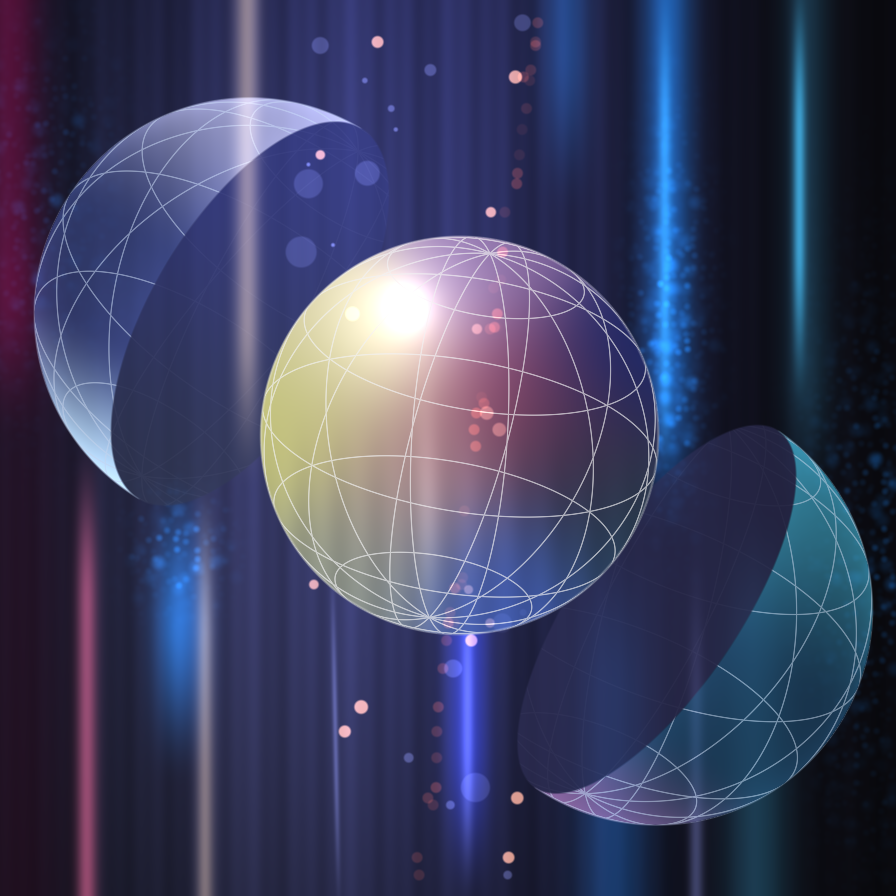
Give the GLSL for this background, as a three.js fragment shader.

```glsl
// Wireframe glass globe between two open half shells over vertical light streaks and bokeh.
varying vec2 vUv;

const float PI = 3.14159;
const float GLOBE_R = .2225;
const float SHELL_R = .241;
const float LINE_W = .0013;
const float EDGE = .0015;
const vec2 GLOBE_C = vec2(.513, .514);
const vec2 LEFT_C = vec2(.279, .65);
const vec2 RIGHT_C = vec2(.733, .32);
const vec3 NIGHT = vec3(.035, .035, .05);
const vec3 INDIGO = vec3(.15, .165, .37);
const vec3 AZURE = vec3(.07, .38, .7);
const vec3 CYAN = vec3(.17, .52, .66);
const vec3 CREAM = vec3(.5, .42, .33);
const vec3 ROSE = vec3(.48, .2, .28);
const vec3 LILAC = vec3(.5, .53, .8);
const vec3 PEACH = vec3(.75, .5, .36);

float hash(float n) { return fract(sin(n * 12.9898) * 43758.5); }
vec2 hash2(vec2 c) { return fract(sin(c * mat2(127.1, 311.7, 269.5, 183.3)) * 43758.5); }
float glow(vec2 p, vec2 c, vec2 size) { vec2 d = (p - c) / size; return exp(-dot(d, d)); }
float disc(float d) { return 1. - smoothstep(-EDGE, EDGE, d); }

// Vertical light band between two heights
float streak(float x, float w, float low, float high) {
  float d = (vUv.x - x) / w;
  return exp(-d * d) * smoothstep(low - .1, low + .1, vUv.y) * (1. - smoothstep(high - .1, high + .1, vUv.y));
}

// Cellular sparkle: one soft speck per cell
float specks(vec2 p) {
  float s = 0.;
  for (int k = 0; k < 9; k++) {
    vec2 c = floor(p) + vec2(mod(float(k), 3.), floor(float(k) / 3.)) - 1.;
    vec2 h = hash2(c);
    s += h.x * h.y * (1. - smoothstep(.05, .55, length(c + h - p)));
  }
  return s;
}

// Line where a plane cuts the unit sphere
float slice(vec3 n, vec3 m, float offset, float r) {
  vec2 grad = m.xy - m.z * n.xy / n.z;
  float d = abs(dot(n, m) - offset) * r / max(length(grad), .001);
  return 1. - smoothstep(.0002, LINE_W, d);
}

// Meridians and parallels on both faces
float grid(vec2 q, vec3 axis, float r) {
  float z = sqrt(max(1. - dot(q, q), .0001)), ink = 0.;
  vec3 u = normalize(cross(axis, vec3(0., 0., 1.))), v = cross(axis, u);
  for (int face = 0; face < 2; face++) {
    vec3 n = vec3(q, face == 0 ? z : -z);
    for (int i = 0; i < 6; i++) {
      float a = PI * (float(i) + .5) / 6.;
      ink = max(ink, slice(n, cos(a) * u + sin(a) * v, 0., r));
      if (i < 5) ink = max(ink, slice(n, axis, sin(float(i - 2) * PI / 6.), r));
    }
  }
  return ink;
}

// Half shell with an elliptical mouth, tinted along its rim
vec3 shell(vec3 col, vec2 q, vec2 rim, float mouth, vec3 axis, vec3 inner, vec3 tip, vec3 body, vec3 crown) {
  float a = dot(q, rim), b = dot(q, vec2(rim.y, -rim.x)), up = a * sign(rim.y);
  float e = length(vec2(a, b / mouth)), r = length(q);
  float d = (e - 1.) * e / max(length(vec2(a, b / mouth / mouth)), .001) * SHELL_R;
  float opening = disc(d), ink = grid(q, axis, SHELL_R);
  float cap = disc((r - 1.) * SHELL_R) * smoothstep(-.01, .01, b) * (1. - opening);
  vec3 tint = mix(body, crown, smoothstep(0., .8, up));
  tint = mix(tint, tip, smoothstep(.4, 1., -up));
  tint *= .68 + .32 * exp(-max(d, 0.) * 14.) + .22 * pow(min(r, 1.), 12.);
  col = mix(col, inner + .03 * ink, opening * .62);
  return mix(col, mix(tint, vec3(.85, .92, 1.), ink * .55) + col * .2, cap * .85);
}

vec3 backdrop(vec2 p) {
  vec3 col = NIGHT + INDIGO * glow(p, vec2(.42, .75), vec2(.31, .9));
  col += vec3(.07, .07, .08) * glow(p, vec2(.3, .3), vec2(.22, .6));
  col *= 1. + .07 * (sin(p.x * 47. + 2.) + sin(p.x * 113. + 1.3) + .6 * sin(p.x * 293.));
  col += vec3(.25, 0., .1) * (streak(.01, .035, .6, 1.2) + .25 * streak(.02, .06, -.2, .7));
  col += ROSE * streak(.097, .011, -.2, .42) + CREAM * .7 * streak(.229, .009, -.2, .38);
  col += AZURE * (.85 * streak(.2, .026, .22, .39) + .4 * streak(.632, .025, .85, 1.2));
  col += vec3(.08, .12, .5) * streak(.522, .022, .08, .5);
  col += AZURE * .75 * streak(.745, .026, .48, 1.1) + CYAN * .5 * streak(.742, .007, .55, .94);
  col += CYAN * (.85 * streak(.892, .007, .63, .95) + .28 * streak(.9, .025, .5, 1.2));
  col += AZURE * .4 * streak(.685, .04, -.2, .32) + CYAN * .35 * streak(.845, .035, -.2, .35);
  col += LILAC * .35 * (streak(.777, .008, -.2, .3) + streak(.378 - .02 * p.y, .003, .05, .3) + streak(.522, .006, .08, .32));
  // Drifting blue particles
  float dust = glow(p, vec2(.75, .63), vec2(.035, .16)) + glow(p, vec2(.2, .39), vec2(.04, .05))
    + .6 * glow(p, vec2(.98, .38), vec2(.06, .23)) + .4 * glow(p, vec2(.05, .76), vec2(.07, .16));
  return col + AZURE * dust * (specks(p * 45.) + .7 * specks(p * 95. + 7.));
}

// Weighted colour anchor for the globe
vec4 stain(vec2 q, float x, float y, vec3 c) { return vec4(c, 1.) * glow(q, vec2(x, y), vec2(.4)); }

vec3 globe(vec3 col, vec2 q) {
  vec4 s = stain(q, -.85, 0., vec3(.78, .78, .48)) + stain(q, -.5, .45, vec3(.85, .82, .66))
    + stain(q, .15, .85, vec3(.55, .44, .66)) + stain(q, .25, .22, vec3(.57, .27, .4))
    + stain(q, .8, .4, vec3(.1, .15, .4)) + stain(q, .6, -.1, vec3(.23, .17, .26))
    + stain(q, .2, -.75, vec3(.25, .35, .68)) + stain(q, .8, -.45, vec3(.14, .24, .31))
    + stain(q, -.5, -.6, vec3(.55, .58, .53)) + stain(q, -.2, -.15, vec3(.7, .54, .56));
  vec3 body = s.rgb / max(s.a, .001);
  body *= 1. + .04 * sin(q.x * 34.) * (1. - smoothstep(-.6, .2, q.y));
  vec2 light = vec2(-.26, .64);
  body += .1 * glow(q, vec2(-.17, -.35), vec2(.06, .5));
  body += .3 * glow(q, light, vec2(.38)) + .3 * glow(q, light, vec2(.13));
  float r = length(q), ink = grid(q, vec3(.152, .912, .38), GLOBE_R);
  ink = max(ink, smoothstep(.985, .998, r) * .6);
  return mix(col, mix(body, vec3(.97), ink * .65), disc((r - 1.) * GLOBE_R) * .97);
}

// Scattered discs and a slanted column of embers
vec3 bokeh(vec2 p) {
  vec3 sum = vec3(0.);
  for (int i = 0; i < 44; i++) {
    float k = float(i), h = hash(k + 3.1), y = hash(k + 5.3), warm = step(.68, hash(k + 9.7));
    vec2 c = vec2(.33 + .26 * hash(k + 1.7), y);
    float shown = max(warm * .35, smoothstep(.2, .24, length(c - GLOBE_C)));
    float r = mix(.002 + .017 * h * h * h, .004 + .004 * h, warm);
    sum += mix(LILAC * (.6 - .45 * h), PEACH, warm) * shown * disc(length(p - c) - r);
    c.x = .459 + .134 * y + .012 * hash(k + 31.1);
    sum += vec3(.25, .09, .05) * h * disc(length(p - c) - .006);
  }
  return sum;
}

void main() {
  vec2 p = vUv;
  vec3 inner = mix(vec3(.2, .23, .34), vec3(.22, .25, .56), smoothstep(.45, .85, p.y));
  vec3 col = shell(backdrop(p), (p - LEFT_C) / SHELL_R, vec2(-.514, -.857), .45, normalize(vec3(.5, .75, -.43)),
    inner, vec3(.75, .9, 1.), vec3(.22, .27, .5), vec3(.7, .71, .88));
  col = shell(col, (p - RIGHT_C) / SHELL_R, vec2(.564, .826), .38, normalize(vec3(.33, .85, .4)),
    vec3(.19, .19, .35), vec3(.5, .36, .56), vec3(.12, .28, .41), vec3(.2, .53, .63));
  col += CREAM * .75 * streak(.276, .013, .55, 1.2) * (1.2 - col);
  col = globe(col, (p - GLOBE_C) / GLOBE_R) + bokeh(p);
  gl_FragColor = vec4(clamp(col, 0., 1.), 1.);
}
```
